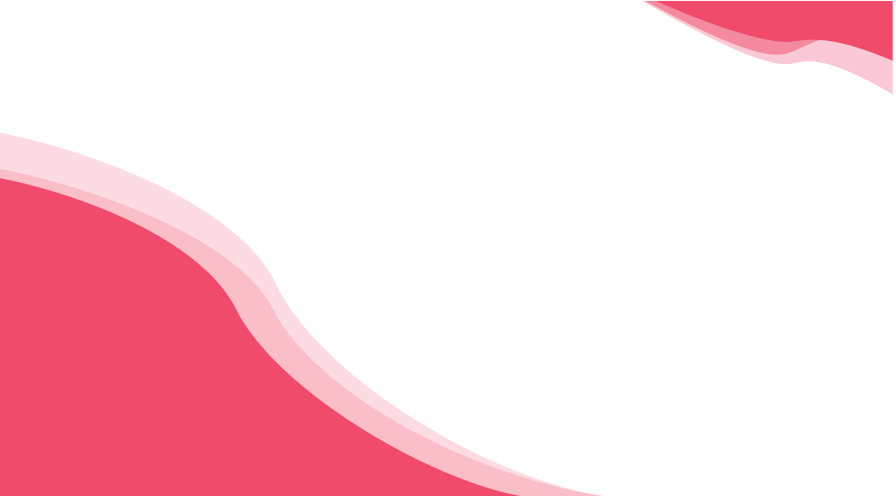
Write a Shadertoy shader that draws this background.

```glsl
// Layered pink waves in the lower left and upper right corners of a white page.

// Signed distance below a cubic Bezier whose x grows steadily (y points down).
float belowCubic(vec2 p, vec2 a, vec2 b, vec2 c, vec2 d) {
    float lo = 0.0, hi = 1.0;
    for (int i = 0; i < 18; i++) {
        float t = 0.5 * (lo + hi), s = 1.0 - t;
        float x = s*s*s*a.x + 3.0*s*s*t*b.x + 3.0*s*t*t*c.x + t*t*t*d.x;
        if (x < p.x) lo = t; else hi = t;
    }
    float t = 0.5 * (lo + hi), s = 1.0 - t;
    float y = s*s*s*a.y + 3.0*s*s*t*b.y + 3.0*s*t*t*c.y + t*t*t*d.y;
    vec2 tangent = s*s*(b - a) + 2.0*s*t*(c - b) + t*t*(d - c);
    return (p.y - y) * tangent.x / length(tangent);
}

// Two cubics joined at the bend.
float belowWave(vec2 p, vec2 start, vec2 c1, vec2 c2, vec2 bend, vec2 c3, vec2 c4, vec2 end) {
    return p.x < bend.x ? belowCubic(p, start, c1, c2, bend)
                        : belowCubic(p, bend, c3, c4, end);
}

void mainImage(out vec4 fragColor, in vec2 fragCoord) {
    // Design grid of 768 by 426, measured from the top left
    vec2 uv = fragCoord / iResolution.xy;
    vec2 p = vec2(uv.x, 1.0 - uv.y) * vec2(768.0, 426.0);
    float pixel = 426.0 / iResolution.y;

    vec3 white = vec3(1.0);
    vec3 rose = vec3(0.94, 0.295, 0.42);
    vec3 color = white;

    // Lower left: pale, middle and solid waves
    float pale = belowWave(p, vec2(0, 114), vec2(85, 131), vec2(205, 178), vec2(236, 243),
                           vec2(275, 325), vec2(420, 412), vec2(520, 426.5));
    float middle = belowWave(p, vec2(0, 145), vec2(85, 162), vec2(200, 205), vec2(232, 262),
                             vec2(270, 340), vec2(410, 411), vec2(520, 426.5));
    float solid = belowWave(p, vec2(0, 153), vec2(75, 168), vec2(175, 208), vec2(203, 267),
                            vec2(240, 338), vec2(372, 414), vec2(449, 426.5));
    color = mix(color, vec3(0.99, 0.86, 0.885), clamp(0.5 + pale / pixel, 0.0, 1.0));
    color = mix(color, vec3(0.98, 0.745, 0.79), clamp(0.5 + middle / pixel, 0.0, 1.0));
    color = mix(color, rose, clamp(0.5 + solid / pixel, 0.0, 1.0));

    // Upper right: pale, middle and solid waves hanging from the top
    float hangPale = -belowWave(p, vec2(547, -1), vec2(597, 27), vec2(650, 57), vec2(677, 55),
                                vec2(690, 53), vec2(702, 44), vec2(766, 81.5));
    float hangMiddle = -belowWave(p, vec2(550, -1), vec2(600, 27), vec2(645, 48), vec2(668, 47),
                                  vec2(680, 46), vec2(688, 39), vec2(704, 34));
    float hangSolid = -belowWave(p, vec2(558, -1), vec2(605, 20), vec2(650, 36), vec2(676, 36),
                                 vec2(695, 34), vec2(710, 29), vec2(766, 52.5));
    vec3 hanging = mix(white, vec3(0.98, 0.79, 0.835), clamp(0.5 + hangPale / pixel, 0.0, 1.0));
    hanging = mix(hanging, vec3(0.96, 0.54, 0.62), clamp(0.5 + hangMiddle / pixel, 0.0, 1.0));
    hanging = mix(hanging, rose, clamp(0.5 + hangSolid / pixel, 0.0, 1.0));

    // Thin white margin along the top and right sides
    float inset = min(p.y - 0.8, 765.2 - p.x);
    float corner = step(540.0, p.x) * step(p.y, 100.0);
    color = mix(color, hanging, corner * clamp(0.5 + inset / pixel, 0.0, 1.0));

    fragColor = vec4(color, 1.0);
}
```
